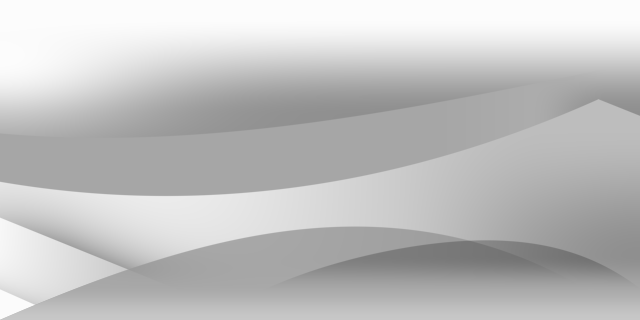
This background is drawn by a Shadertoy shader. Its source:

```glsl
#define SKY_DARK 0.56
#define SKY_LIGHT 0.99
#define RIBBON_GRAY 0.65
#define SHEET_LIGHT 0.94
#define SHEET_DARK 0.74
#define HILL_GRAY 0.56
#define HILL_OPACITY 0.7
#define OVERLAP_TINT 0.77
#define FOLD_SHADOW 0.32
#define MIST_DARK 0.66
#define MIST_LIGHT 0.78

// Soft coverage of the area below a curve of the given height
float below(float y, float curve) {
    float soften = 0.8 / iResolution.y;
    return smoothstep(-soften, soften, curve - y);
}

// Curve heights; x runs from 0 to 2 and y from 0 to 1
float ribbonTop(float x) {
    return 0.583 + x * (-0.0888 + x * (0.1524 - 0.026 * x));
}

float sheetTop(float x) {
    float sweep = 0.432 + x * (-0.1716 + 0.1655 * x);
    return min(sweep, 0.690 - 0.4 * (x - 1.87));
}

float wideHill(float x) {
    float d = x - 1.11;
    return 0.292 - d * d * (0.32 + 0.075 * d);
}

float nearHill(float x) {
    float d = x - 1.52;
    return 0.249 - d * d * (0.43 + d * (0.34 + 0.26 * d));
}

float skyShade(vec2 p) {
    float shade = mix(SKY_DARK, SKY_LIGHT, smoothstep(0.64, 0.95, p.y));
    vec2 g = (p - vec2(0.0, 0.82)) / vec2(0.5, 0.22);
    return mix(shade, SKY_LIGHT, exp(-dot(g, g)));
}

float sheetShade(vec2 p, float fold) {
    float shade = mix(SHEET_LIGHT, SHEET_DARK, smoothstep(0.4, 1.7, p.x));
    shade -= 0.18 * smoothstep(1.2, 2.0, p.x) * (1.0 - smoothstep(0.2, 0.6, p.y));
    float shadow = exp(-max(p.y - fold, 0.0) / 0.085);
    return shade - FOLD_SHADOW * shadow * smoothstep(-0.25, 0.25, p.x);
}

float panelShade(vec2 p, float corner) {
    float shade = mix(0.97, 0.78, clamp(p.x / 0.42, 0.0, 1.0));
    return shade - 0.12 * exp(-max(p.y - corner, 0.0) / 0.04);
}

void mainImage(out vec4 fragColor, in vec2 fragCoord) {
    vec2 p = fragCoord / iResolution.xy * vec2(2.0, 1.0);
    float fold = 0.320 - 0.405 * p.x;
    float corner = 0.096 - 0.444 * p.x;

    // Sky and the ribbon that dissolves to the right
    float shade = skyShade(p);
    float ribbon = below(p.y, ribbonTop(p.x)) * (1.0 - smoothstep(1.65, 1.9, p.x));
    float ribbonShade = RIBBON_GRAY + 0.03 * smoothstep(1.3, 1.8, p.x);
    shade = mix(shade, ribbonShade, ribbon);

    // Pale sheet with folded panels at the left
    shade = mix(shade, sheetShade(p, fold), below(p.y, sheetTop(p.x)));
    shade = mix(shade, panelShade(p, corner), below(p.y, fold));
    shade = mix(shade, 0.985, below(p.y, corner));

    // Translucent overlapping hills
    float hill = below(p.y, wideHill(p.x));
    shade = mix(shade, HILL_GRAY, HILL_OPACITY * hill);
    shade *= mix(1.0, OVERLAP_TINT, below(p.y, nearHill(p.x)));

    // Mist along the base
    float mist = 1.0 - smoothstep(0.085, 0.2, p.y);
    float mistShade = mix(MIST_LIGHT, MIST_DARK, smoothstep(0.0, 0.11, p.y));
    shade = mix(shade, mistShade, mist * max(hill, smoothstep(1.1, 1.5, p.x)));

    fragColor = vec4(vec3(shade), 1.0);
}
```
